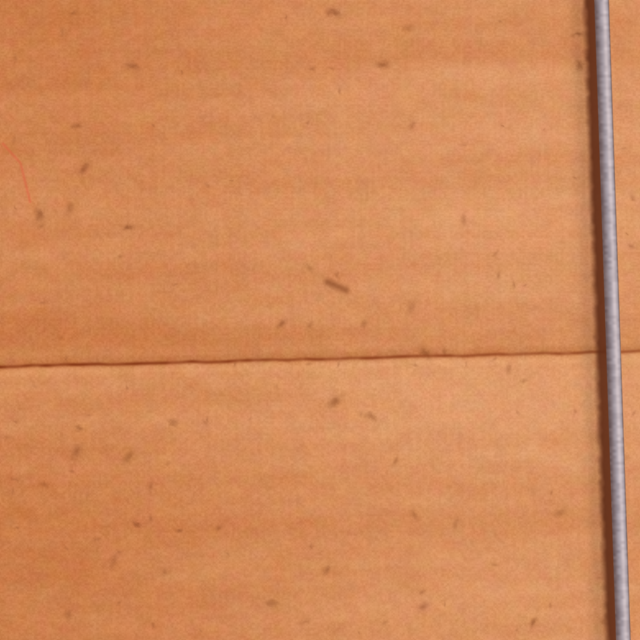
Give the GLSL for this texture, as a WebGL 1 fragment shader.

```glsl
precision highp float;
// Warm wooden panel with faint horizontal grain, scattered brown flecks and a
// thin, slightly tilted seam, crossed on the right by a grey metal rod.
// Built from stretched value noise, jittered cells and distance functions.

uniform vec2 u_resolution;

float hash(vec2 p) {
  return fract(sin(dot(p, vec2(127.1, 311.7))) * 43758.545);
}

float noise(vec2 p) {
  vec2 i = floor(p);
  vec2 f = fract(p);
  f = f * f * (3.0 - 2.0 * f);
  return mix(mix(hash(i), hash(i + vec2(1.0, 0.0)), f.x),
             mix(hash(i + vec2(0.0, 1.0)), hash(i + vec2(1.0, 1.0)), f.x), f.y);
}

float fbm(vec2 p) {
  float sum = 0.0;
  float amp = 0.5;
  for (int i = 0; i < 4; i++) {
    sum += amp * noise(p);
    p = p * 2.03 + 17.3;
    amp *= 0.5;
  }
  return sum;
}

// Soft bump of height one around a centre
float bump(float x, float center, float width) {
  float d = (x - center) / width;
  return exp(-d * d);
}

float segment(vec2 p, vec2 a, vec2 b) {
  vec2 pa = p - a;
  vec2 ba = b - a;
  return length(pa - ba * clamp(dot(pa, ba) / dot(ba, ba), 0.0, 1.0));
}

// Irregular flecks: one jittered, randomly turned blot in some cells
float flecks(vec2 p, float cells, float density, float seed) {
  vec2 q = p * cells + (fbm(p * 90.0) - 0.5) * 0.12;
  vec2 base = floor(q);
  float ink = 0.0;
  for (int j = -1; j <= 1; j++) {
    for (int i = -1; i <= 1; i++) {
      vec2 cell = base + vec2(float(i), float(j));
      vec2 jitter = vec2(hash(cell + seed), hash(cell + seed + 7.7));
      float present = step(hash(cell + seed + 3.1), density);
      float angle = 3.14 * hash(cell + seed + 5.9);
      vec2 d = q - cell - 0.15 - 0.7 * jitter;
      d = vec2(d.x * cos(angle) + d.y * sin(angle),
               d.y * cos(angle) - d.x * sin(angle));
      d /= vec2(0.12, 0.065) * (0.6 + 0.7 * jitter.y);
      ink = max(ink, present * (0.35 + 0.65 * jitter.x) * exp(-dot(d, d)));
    }
  }
  return ink;
}

vec3 woodColor(vec2 p) {
  // Broad light: darker toward the left corners, paler at centre right
  float light = 0.30 + 0.55 * smoothstep(0.0, 0.85, p.x);
  light += 0.20 * bump(p.y, 0.36, 0.10) + 0.12 * bump(p.y, 0.66, 0.08);
  light -= 0.28 * bump(p.y, 0.96, 0.07) * (1.0 - 0.6 * p.x);
  light -= 0.22 * bump(p.y, 0.475, 0.03);
  light -= 0.22 * bump(p.y, 0.17, 0.10) * (1.0 - 0.5 * p.x);
  // Long grain, then small mottling
  float tilted = p.y - 0.02 * p.x;
  light += 0.65 * (fbm(vec2(p.x * 2.5, tilted * 30.0)) - 0.47);
  light += 0.35 * (fbm(p * vec2(30.0, 55.0)) - 0.47);
  vec3 col = mix(vec3(0.785, 0.475, 0.275), vec3(0.868, 0.597, 0.407), clamp(light, 0.0, 1.1));
  float speckle = noise(p * 230.0) + noise(p * 390.0 + 9.0) - 1.0;
  vec3 tint = vec3(noise(p * 60.0), noise(p * 60.0 + 31.0), noise(p * 60.0 + 67.0)) - 0.5;
  return col + 0.035 * speckle + 0.025 * tint;
}

vec3 drawSeam(vec3 col, vec2 p) {
  float d = p.y - mix(0.427, 0.451, p.x) - 0.002 * (noise(vec2(p.x * 40.0, 2.0)) - 0.5);
  float strength = mix(0.85, 0.55, p.x) * (0.75 + 0.4 * noise(vec2(p.x * 70.0, 5.0)));
  col = mix(col, vec3(0.56, 0.25, 0.12), strength * bump(d, 0.0, 0.0030));
  col -= 0.05 * bump(d, 0.005, 0.008);
  return col + vec3(0.025, 0.035, 0.03) * bump(d, -0.010, 0.007);
}

vec3 drawRod(vec3 col, vec2 p, float aa) {
  float x = p.x - mix(0.974, 0.940, p.y);
  // Brown shadow on the left side
  float edge = x + 0.003 * (noise(p * 110.0) - 0.5);
  float shadow = smoothstep(-0.034, -0.020, edge) * (1.0 - smoothstep(-0.011, -0.007, edge));
  col = mix(col, vec3(0.37, 0.17, 0.09), 0.88 * shadow);
  col *= 1.0 - 0.10 * bump(x, -0.035, 0.015);
  // Rounded grey metal with a pale strip
  float across = x / 0.0125;
  vec3 metal = mix(vec3(0.42, 0.34, 0.34), vec3(0.61, 0.57, 0.60), smoothstep(-1.0, 0.0, across));
  metal = mix(metal, vec3(0.82, 0.76, 0.77), 0.85 * bump(across, 0.35, 0.35));
  metal = mix(metal, vec3(0.50, 0.39, 0.36), smoothstep(0.65, 1.0, across));
  metal += 0.09 * (noise(p * vec2(150.0, 210.0)) - 0.5);
  float cover = 1.0 - smoothstep(0.0115 - aa, 0.0115 + aa, abs(x));
  return mix(col, metal, cover);
}

void main() {
  vec2 p = gl_FragCoord.xy / u_resolution;
  float aa = 1.0 / u_resolution.x;
  vec3 col = woodColor(p);

  // Small and large flecks, with one slanted smudge near the middle
  float stain = 0.50 * flecks(p, 13.0, 0.30, 4.0) + 0.30 * flecks(p, 24.0, 0.16, 21.0);
  float smudge = segment(p, vec2(0.512, 0.559), vec2(0.540, 0.547));
  stain = max(stain, 0.55 * bump(smudge, 0.0, 0.006));
  col = mix(col, vec3(0.50, 0.26, 0.13), stain);

  // Reddish scratch at the left edge
  float scratch = min(segment(p, vec2(0.005, 0.775), vec2(0.032, 0.745)),
                      segment(p, vec2(0.032, 0.745), vec2(0.047, 0.685)));
  col = mix(col, vec3(0.86, 0.36, 0.25), 0.45 * bump(scratch, 0.0, 0.0025));

  col = drawSeam(col, p);
  gl_FragColor = vec4(drawRod(col, p, aa), 1.0);
}
```
